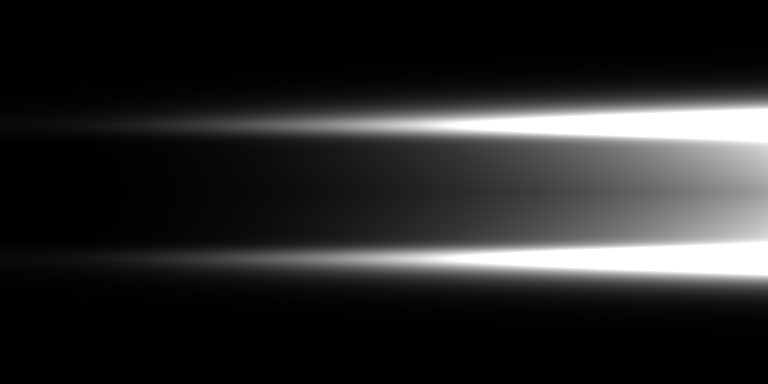
A Shadertoy shader for this background:

```glsl
// A dark field crossed by two glowing horizontal rails that brighten to the right.
// Mirrored distance to a rail drives a tight core, an outer halo and a soft fill
// between the rails; each is scaled by its own power curve along x.
#define RAIL_OFFSET 0.1745
#define HALO_WIDTH 0.0286
#define HALO_ROUNDING 0.0104
#define CORE_WIDTH 0.0273
#define CORE_GAIN 2.0
#define CORE_POWER 1.9
#define CORE_FLOOR 0.04
#define FILL_GAIN 0.62
#define FILL_POWER 2.6
#define FILL_SLOPE 0.5

// Exponential falloff with a rounded top, used outside the rails
float haloFalloff(float distance)
{
    float rounded = length(vec2(distance, HALO_ROUNDING)) - HALO_ROUNDING;
    return exp(-rounded / HALO_WIDTH);
}

// Gaussian falloff, used on the inner side of each rail
float coreFalloff(float distance)
{
    float scaled = distance / CORE_WIDTH;
    return exp(-scaled * scaled);
}

void mainImage(out vec4 fragColor, in vec2 fragCoord)
{
    vec2 uv = fragCoord / iResolution.xy;

    // Mirror about the middle, then split into inner and outer distances
    float fromMiddle = abs(uv.y - 0.5);
    float railDistance = fromMiddle - RAIL_OFFSET;
    float outside = max(railDistance, 0.0);
    float inside = max(-railDistance, 0.0);

    // Strength of the rails and of the light between them
    float core = CORE_FLOOR + CORE_GAIN * pow(uv.x, CORE_POWER);
    float fill = FILL_GAIN * pow(uv.x, FILL_POWER);

    // The fill rises linearly from the middle crease to the rails
    fill *= 1.0 + FILL_SLOPE * min(fromMiddle / RAIL_OFFSET, 1.0);

    float light = (core * coreFalloff(inside) + fill) * haloFalloff(outside);
    fragColor = vec4(vec3(clamp(light, 0.0, 1.0)), 1.0);
}
```
